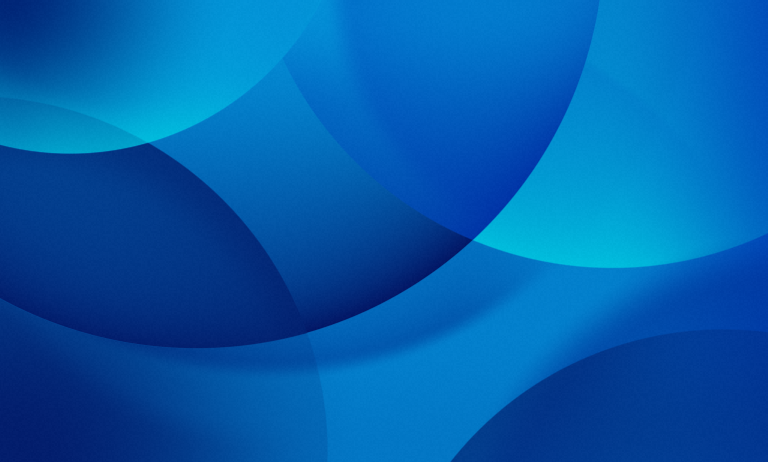
Give the GLSL for this background, as a WebGL 1 fragment shader.

```glsl
precision highp float;
// Overlapping translucent discs with glowing and shaded rims on a blue gradient.
uniform vec2 u_resolution;

const vec3 AZURE = vec3(0.01, 0.50, 0.80);
const vec3 SKY = vec3(0.01, 0.56, 0.84);
const vec3 OCEAN = vec3(0.01, 0.38, 0.70);
const vec3 CYAN = vec3(0.00, 0.76, 0.87);
const vec3 ROYAL = vec3(0.00, 0.22, 0.70);
const vec3 NAVY = vec3(0.01, 0.16, 0.47);
const vec3 MIDNIGHT = vec3(0.01, 0.07, 0.38);

// Discs are stored as (centre x, centre y, radius) in canvas heights.
float depthIn(vec2 p, vec3 disc) {
  return disc.z - length(p - disc.xy);
}

float cover(vec2 p, vec3 disc, float soft) {
  return smoothstep(-soft, soft, depthIn(p, disc));
}

// Coverage that is strongest at the rim and fades toward the centre.
float rim(vec2 p, vec3 disc, float soft, float falloff) {
  return cover(p, disc, soft) * exp(-max(depthIn(p, disc), 0.0) / falloff);
}

float hash(vec2 cell) {
  vec3 q = fract(cell.xyx * 0.1031);
  q += dot(q, q.yzx + 33.33);
  return fract((q.x + q.y) * q.z);
}

// Open background: royal right side, dark lower left, soft shadow arcs.
vec3 backdrop(vec2 p, float edge, vec3 rightDisc) {
  vec3 c = mix(AZURE, ROYAL, 0.9 * smoothstep(1.3, 1.78, p.x));
  c = mix(c, OCEAN, 0.3 * (1.0 - smoothstep(0.0, 0.3, p.y)));

  vec3 shadowDisc = vec3(0.587, 1.122, 0.924);
  float shadow = 0.7 * (1.0 - 0.9 * smoothstep(0.95, 1.25, p.x));
  c = mix(c, vec3(0.0, 0.24, 0.60), shadow * rim(p, shadowDisc, 0.025, 0.14));

  vec3 arcDisc = vec3(0.891, 0.178, 0.783);
  float arc = 0.3 * smoothstep(0.8, 1.1, p.x) * smoothstep(0.4, 0.6, p.y);
  c = mix(c, vec3(0.0, 0.35, 0.75), arc * rim(p, arcDisc, 0.012, 0.16));

  float glow = 0.95 * (1.0 - 0.75 * smoothstep(1.3, 1.7, p.x));
  c = mix(c, CYAN, glow * rim(p, rightDisc, edge, 0.24));

  float corner = 1.0 - smoothstep(0.05, 0.8, length(p));
  c = mix(c, MIDNIGHT, 0.85 * corner);
  float outside = 1.0 - cover(p, vec3(0.587, 0.739, 0.685), 0.04);
  outside *= (1.0 - smoothstep(0.3, 0.7, p.x)) * (1.0 - smoothstep(0.3, 0.5, p.y));
  return mix(c, MIDNIGHT, 0.25 * outside);
}

// Two dark discs rising from the lower right.
vec3 lowerRight(vec3 c, vec2 p, float edge) {
  vec3 haze = vec3(1.739, -0.293, 0.740);
  vec3 hill = vec3(1.565, -0.463, 0.750);
  c = mix(c, vec3(0.0, 0.20, 0.60), 0.7 * rim(p, haze, 0.06, 0.8));
  float alpha = 0.75 - 0.4 * smoothstep(1.15, 1.55, p.x) * smoothstep(0.0, 0.3, p.y);
  return mix(c, NAVY, alpha * rim(p, hill, edge, 0.7));
}

// Interior of the large central disc, darkest at its lower right rim.
vec3 centralBody(vec2 p, float edge, vec3 disc, vec3 rightDisc) {
  vec3 c = mix(OCEAN, SKY, smoothstep(0.4, 1.0, p.y));
  vec3 innerArc = vec3(1.304, 1.043, 0.575);
  float upperFade = 1.0 - smoothstep(0.75, 0.98, p.y);
  c = mix(c, ROYAL, 0.32 * upperFade * rim(p, rightDisc, edge, 0.3));
  c = mix(c, ROYAL, 0.35 * rim(p, innerArc, 0.035, 0.4));
  vec3 shade = mix(MIDNIGHT, ROYAL, 0.85 * cover(p, rightDisc, edge));
  float strength = 0.95 - 0.6 * smoothstep(0.55, 1.0, p.y);
  return mix(c, shade, strength * rim(p, disc, edge, 0.15));
}

// Interior of the upper left disc, with a cyan lower rim.
vec3 upperLeftBody(vec2 p, float edge, vec3 disc) {
  vec3 c = mix(vec3(0.0, 0.12, 0.45), SKY, smoothstep(0.0, 0.52, length(p - vec2(0.0, 1.0))));
  float sideFade = 1.0 - 0.9 * smoothstep(0.3, 0.65, p.x);
  sideFade *= mix(0.7, 1.0, smoothstep(0.0, 0.15, p.x));
  float band = 1.0 - cover(p, vec3(0.283, 1.261, 0.510), 0.04);
  c = mix(c, CYAN, 0.2 * band * sideFade);
  return mix(c, CYAN, 0.9 * sideFade * rim(p, disc, edge, 0.11));
}

void main() {
  vec2 p = gl_FragCoord.xy / u_resolution.y;
  float edge = max(0.002, 0.8 / u_resolution.y);
  vec3 central = vec3(0.424, 1.130, 0.884);
  vec3 right = vec3(1.326, 1.209, 0.789);
  vec3 upperLeft = vec3(0.152, 1.280, 0.613);
  vec3 lowerLeft = vec3(-0.061, 0.022, 0.770);

  vec3 c = lowerRight(backdrop(p, edge, right), p, edge);
  float inCentral = cover(p, central, edge);
  float inUpper = cover(p, upperLeft, edge);
  c = mix(c, centralBody(p, edge, central, right), inCentral);
  c = mix(c, upperLeftBody(p, edge, upperLeft), inUpper);

  // Lower left veil, dense where it crosses the central disc.
  float overlap = inCentral * (1.0 - inUpper);
  c = mix(c, NAVY, mix(0.18, 0.8, overlap) * rim(p, lowerLeft, edge, 0.55));
  float crescent = cover(p, lowerLeft, edge) * (1.0 - cover(p, vec3(0.043, 0.065, 0.605), 0.05));
  c = mix(c, MIDNIGHT, 0.22 * overlap * crescent);

  // Fine grain.
  c += 0.015 * (hash(floor(p * 308.0)) - 0.5);
  gl_FragColor = vec4(clamp(c, 0.0, 1.0), 1.0);
}
```
